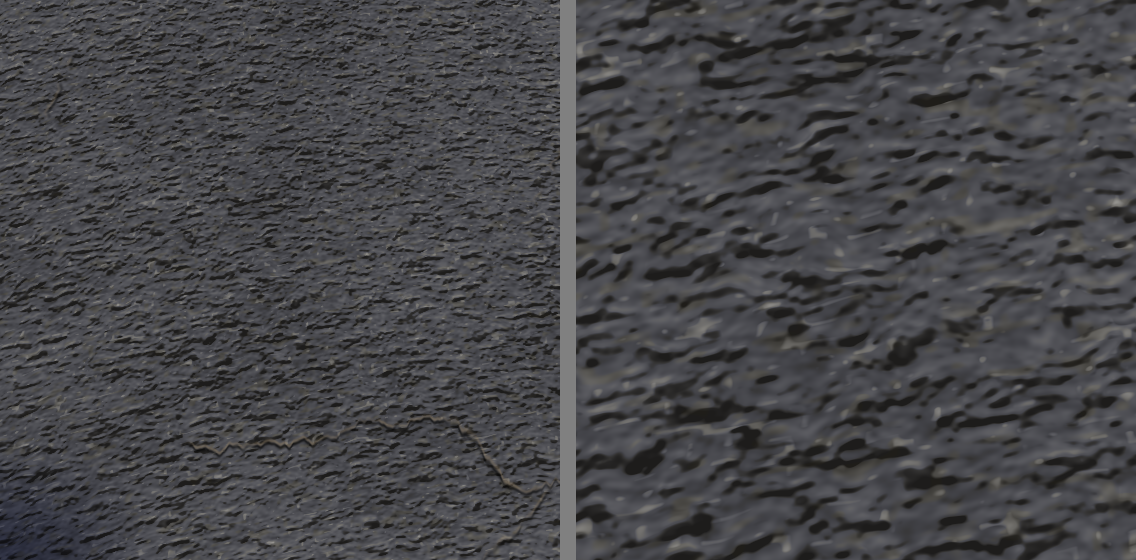
Left: the whole. Right: its middle third, enlarged.
This texture is drawn by a Shadertoy shader. Its source:

```glsl
// Worn asphalt seen at a slant: grey-blue stone with short dark pits and tan rims.
// Layered value noise on a receding, sheared plane gives scattered pits and grain;
// a few broken cracks, pale specks and a shaded corner are laid over it.
#define PIT_SIZE vec2(40.0, 92.0)
#define LIGHT_STEP vec2(0.002, -0.0050)
#define RECEDE 0.34
#define RELIEF 0.20
#define GRAIN 0.15
#define PIT_DEPTH 0.135
#define SPECK_GAIN 0.13
#define BASE_TONE 0.303
#define COOL_TINT vec3(-0.007, -0.005, 0.016)
#define WARM_TINT vec3(0.010, 0.003, -0.012)
#define RIM_COLOR vec3(0.46, 0.41, 0.34)
#define CRACK_WIDTH 0.0030

float hash(vec2 p) {
    return fract(sin(dot(p, vec2(127.1, 311.7))) * 43758.5453);
}

float noise(vec2 p) {
    vec2 i = floor(p), f = fract(p);
    f = f * f * (3.0 - 2.0 * f);
    return mix(mix(hash(i), hash(i + vec2(1, 0)), f.x),
               mix(hash(i + vec2(0, 1)), hash(i + vec2(1, 1)), f.x), f.y);
}

// Rough stone height: octaves sheared apart so that their lattices do not line up
float stoneHeight(vec2 q) {
    vec2 s = q * PIT_SIZE;
    float height = 0.50 * noise(s + vec2(0.3 * s.y, 0.0));
    height += 0.30 * noise(s * vec2(2.1, 1.7) + vec2(-0.5 * s.y, 0.4 * s.x) + 17.3);
    return height + 0.20 * noise(s * vec2(3.6, 2.6) + vec2(0.6 * s.y, -0.5 * s.x) + 41.7);
}

// Soft, speckled tone of the stones themselves
float stoneGrain(vec2 q) {
    vec2 s = q * vec2(72.0, 135.0);
    return 0.55 * noise(s + vec2(0.35 * s.y, 0.0) + 31.0)
         + 0.45 * noise(s * vec2(1.8, 1.7) + vec2(-0.4 * s.y, 0.5 * s.x) + 75.0) - 0.5;
}

// Plane that shrinks with distance; its grain climbs to the right, steeper at left
vec2 groundPlane(vec2 p) {
    float scale = 1.0 - RECEDE * p.y;
    vec2 q = vec2((p.x - 0.5) / scale, -log(scale) / RECEDE);
    q.y -= 0.33 * p.x - 0.10 * p.x * p.x;
    q += (vec2(noise(q * 27.0), noise(q * 33.0 + 9.0)) - 0.5) * vec2(0.010, 0.007);
    return q + 2.0;
}

// Wandering offset that makes crack lines jagged
float wander(float t) {
    return 0.026 * (noise(vec2(t * 17.0, 3.0)) - 0.5)
         + 0.016 * (noise(vec2(t * 48.0, 8.0)) - 0.5)
         + 0.010 * (noise(vec2(t * 120.0, 5.0)) - 0.5);
}

float span(float a, float b, float x) {
    return smoothstep(a, a + 0.03, x) * (1.0 - smoothstep(b - 0.03, b, x));
}

// Adds a tan rim (x) above a dark gap (y) along signed distance d
void addCrack(inout vec2 crack, float d, float strength) {
    float u = d / CRACK_WIDTH;
    crack.x = max(crack.x, strength * exp(-u * u));
    crack.y = max(crack.y, strength * exp(-(u + 1.7) * (u + 1.7) * 0.7));
}

vec2 cracks(vec2 p) {
    vec2 crack = vec2(0.0);
    float broken = smoothstep(0.2, 0.7, noise(p * 45.0 + 5.0));
    // Long crack that climbs, then drops toward the right edge
    float path = 0.202 + 0.05 * smoothstep(0.35, 0.78, p.x)
               - 0.12 * smoothstep(0.79, 0.93, p.x) + wander(p.x);
    float slope = 1.0 + 0.7 * span(0.79, 0.93, p.x);
    addCrack(crack, (p.y - path) / slope, span(0.32, 1.1, p.x) * mix(0.4, 1.0, broken));
    // Side branch below it
    path = 0.125 + 1.05 * (p.x - 0.98) + wander(p.x + 4.0);
    addCrack(crack, (p.y - path) / 1.45, 0.75 * span(0.85, 1.0, p.x) * broken);
    // Steep faint cracks near the upper left and right edges
    path = 0.085 + 0.5 * (p.y - 0.80) + wander(p.y + 7.0);
    addCrack(crack, path - p.x, 0.7 * span(0.78, 0.93, p.y) * broken);
    path = 0.98 + 0.25 * (p.y - 0.68) + wander(p.y + 2.0);
    addCrack(crack, path - p.x, 0.6 * span(0.63, 0.75, p.y) * broken);
    return crack;
}

void mainImage(out vec4 fragColor, in vec2 fragCoord) {
    vec2 p = fragCoord / iResolution.y;
    vec2 q = groundPlane(p);

    // Broad wear: it shifts the tone and gathers the pits into clusters
    float patches = noise(p * vec2(4.0, 6.0) + 2.0) + 0.9 * noise(q * vec2(13.0, 24.0)) - 0.95;

    // Hollows show as dark pits, with a lit rim on the side facing the light
    float hollow = stoneHeight(q), shifted = stoneHeight(q + LIGHT_STEP);
    float relief = shifted - hollow;
    float rough = hollow + 0.8 * relief * -1.0 - 0.06 * patches;
    float pits = smoothstep(0.57, 0.82, rough);
    float rim = smoothstep(0.60, 0.78, shifted) * (1.0 - smoothstep(0.45, 0.62, hollow));
    float tone = BASE_TONE + RELIEF * relief - PIT_DEPTH * pits + 0.05 * rim;
    tone += 0.042 * patches + GRAIN * stoneGrain(q);

    // Sparse pale stones
    float speck = smoothstep(0.76, 0.97, noise(q * vec2(105.0, 165.0) + 63.0))
                * (1.0 - pits);
    tone = max(tone + SPECK_GAIN * speck, 0.11);

    // Cool stone, warm where it is brightest or dusty, neutral in shade
    float dust = noise(q * vec2(75.0, 130.0) + 47.0);
    float warmth = smoothstep(0.62, 0.92, dust + 0.35 * rim + 0.3 * speck);
    warmth = max(warmth, 0.8 * smoothstep(0.35, 0.43, tone));
    warmth = max(warmth, 0.65 * (1.0 - smoothstep(0.19, 0.27, tone)));
    vec3 color = tone + mix(COOL_TINT, WARM_TINT, warmth);

    // Cracks over the surface
    vec2 crack = cracks(p);
    color *= 1.0 - 0.62 * crack.y;
    color = mix(color, RIM_COLOR * (0.75 + 0.9 * tone), 0.65 * crack.x);

    // Blue shade in the lower left corner
    float corner = 1.0 - smoothstep(0.0, 0.26, length(p * vec2(0.8, 1.0)));
    color *= mix(vec3(1.0), vec3(0.52, 0.55, 0.70), corner);

    fragColor = vec4(clamp(color, 0.0, 1.0), 1.0);
}
```
